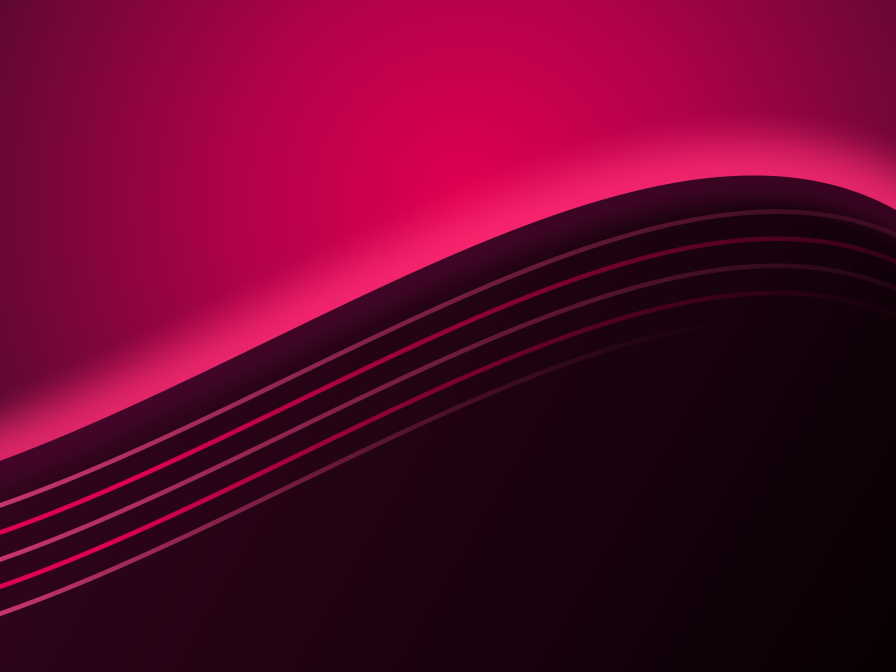
A Shadertoy shader for this background:

```glsl
// Wave crest: control points of one cubic curve, canvas is 4/3 wide and 1 high
const vec2 CANVAS = vec2(1.3333, 1.0);
const vec2 WAVE_A = vec2(0.0, 0.3142);
const vec2 WAVE_B = vec2(0.4688, 0.4878);
const vec2 WAVE_C = vec2(0.9896, 0.8785);
const vec2 WAVE_D = vec2(1.3333, 0.6875);

// Sky and glow
const vec2 SKY_CENTER = vec2(0.694, 0.705);
const vec3 SKY_CORE = vec3(0.88, 0.0, 0.32);
const vec3 SKY_MID = vec3(0.71, 0.005, 0.295);
const vec3 SKY_RIM = vec3(0.35, 0.03, 0.19);
const float SKY_MID_RADIUS = 0.32;
const float SKY_RIM_RADIUS = 0.78;
const vec3 GLOW_COLOR = vec3(1.0, 0.18, 0.46);
const float GLOW_WIDTH = 0.105;
const float GLOW_STRENGTH = 0.77;

// Dark body and its upper band
const vec3 BODY_WARM = vec3(0.21, 0.018, 0.12);
const vec3 BODY_DARK = vec3(0.03, 0.0, 0.015);
const vec3 BAND_COLOR = vec3(0.26, 0.02, 0.155);
const float BAND_WIDTH = 0.062;

// Ribbon lines
const int LINE_COUNT = 5;
const vec2 LINE_SHIFT = vec2(0.0347, 0.0538);
const float LINE_SPACING = 0.0403;
const float LINE_HALF_WIDTH = 0.0034;
const vec3 LINE_PALE = vec3(0.88, 0.25, 0.48);
const vec3 LINE_HOT = vec3(0.87, 0.0, 0.32);

// Height and slope of the crest at x, solving the curve parameter by Newton steps
vec2 waveAt(float x) {
    vec2 c1 = 3.0 * (WAVE_B - WAVE_A);
    vec2 c2 = 3.0 * (WAVE_C - 2.0 * WAVE_B + WAVE_A);
    vec2 c3 = WAVE_D - WAVE_A + 3.0 * (WAVE_B - WAVE_C);
    float t = x / CANVAS.x;
    for (int i = 0; i < 4; i++) {
        float miss = WAVE_A.x + t * (c1.x + t * (c2.x + t * c3.x)) - x;
        t -= miss / (c1.x + t * (2.0 * c2.x + 3.0 * t * c3.x));
    }
    vec2 tangent = c1 + t * (2.0 * c2 + 3.0 * t * c3);
    float height = WAVE_A.y + t * (c1.y + t * (c2.y + t * c3.y));
    return vec2(height, tangent.y / tangent.x);
}

// Approximate signed distance, positive above the curve
float distanceTo(vec2 wave, float y) {
    return (y - wave.x) * inversesqrt(1.0 + wave.y * wave.y);
}

vec3 skyColor(vec2 p, float above) {
    float r = length(p - SKY_CENTER);
    vec3 color = mix(SKY_CORE, SKY_MID, clamp(r / SKY_MID_RADIUS, 0.0, 1.0));
    float rim = (r - SKY_MID_RADIUS) / (SKY_RIM_RADIUS - SKY_MID_RADIUS);
    color = mix(color, SKY_RIM, clamp(rim, 0.0, 1.0));
    float glow = 1.0 - smoothstep(0.0, GLOW_WIDTH, above);
    return mix(color, GLOW_COLOR, GLOW_STRENGTH * glow);
}

vec3 bodyColor(vec2 uv, float below) {
    float shade = 0.8 * uv.x + 0.35 * (1.0 - uv.y) - 0.15;
    vec3 color = mix(BODY_WARM, BODY_DARK, clamp(shade, 0.0, 1.0));
    float band = 1.0 - smoothstep(0.01, BAND_WIDTH, below);
    return mix(color, BAND_COLOR, band * (1.0 - 0.25 * uv.x));
}

void mainImage(out vec4 fragColor, in vec2 fragCoord) {
    vec2 uv = fragCoord / iResolution.xy;
    vec2 p = uv * CANVAS;
    float pixel = 1.0 / iResolution.y;

    float crest = distanceTo(waveAt(p.x), p.y);
    vec3 body = bodyColor(uv, -crest);

    // Parallel lines, each lower one fading out sooner to the right
    vec2 lineWave = waveAt(p.x - LINE_SHIFT.x);
    for (int i = 0; i < LINE_COUNT; i++) {
        float k = float(i);
        float hot = mod(k, 2.0);
        float y = p.y + LINE_SHIFT.y + k * LINE_SPACING;
        float d = abs(distanceTo(lineWave, y)) - LINE_HALF_WIDTH;
        float cover = 1.0 - smoothstep(-0.7 * pixel, 0.7 * pixel, d);
        float fade = pow(max(1.0 - uv.x / (1.4 - 0.035 * k * k), 0.0), 1.5);
        float alpha = min(fade * mix(0.85, 1.2, hot), 1.0);
        body = mix(body, mix(LINE_PALE, LINE_HOT, hot), cover * alpha);
    }

    float skyMask = smoothstep(-0.7 * pixel, 0.7 * pixel, crest);
    fragColor = vec4(mix(body, skyColor(p, crest), skyMask), 1.0);
}
```
